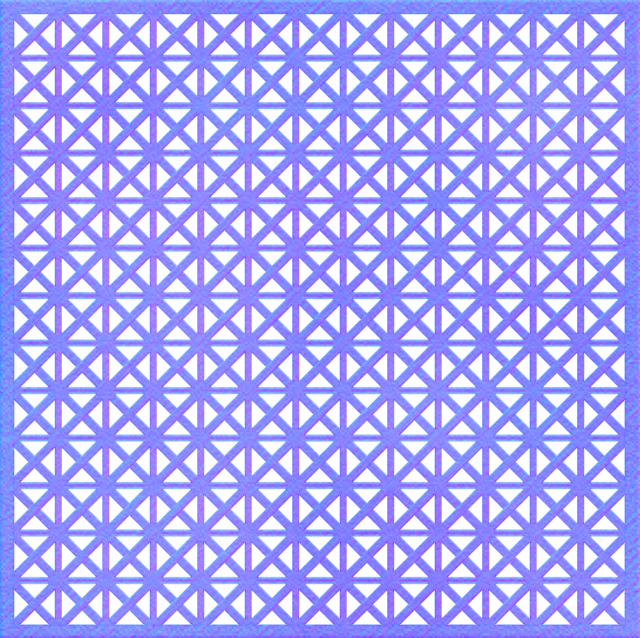
Reproduce this texture map procedurally as a WebGL 1 fragment shader.

```glsl
precision highp float;

uniform vec2 u_resolution;

#define CELLS 13.0
#define PITCH 0.0742
#define ORIGIN vec2(0.0169, 0.0156)
#define BAR_HALF 0.075
#define BRACE_HALF 0.094
#define HUB_RADIUS 0.2
#define BEVEL 0.34
#define ROUGHNESS 0.38
#define OPENING vec3(0.995, 0.995, 1.0)

float hash(vec2 p) {
  p = fract(p * vec2(0.1031, 0.1137));
  p += dot(p, p.yx + 33.33);
  return fract((p.x + p.y) * p.x * 7.31);
}

float noise(vec2 p) {
  vec2 i = floor(p);
  vec2 f = fract(p);
  f = f * f * (3.0 - 2.0 * f);
  return mix(mix(hash(i), hash(i + vec2(1.0, 0.0)), f.x),
             mix(hash(i + vec2(0.0, 1.0)), hash(i + 1.0), f.x), f.y);
}

// Hammered surface with strokes running up to the right
float surfaceHeight(vec2 g) {
  vec2 stroke = vec2(g.x + g.y, g.y - g.x);
  return noise(stroke * vec2(3.0, 9.0) + 40.0)
       + 0.5 * noise(g * 21.0 + 90.0);
}

vec2 surfaceSlope(vec2 g) {
  const float STEP = 0.03;
  float h = surfaceHeight(g);
  return vec2(h - surfaceHeight(g + vec2(STEP, 0.0)),
              h - surfaceHeight(g + vec2(0.0, STEP)));
}

// Signed offset from the nearest whole number
float centred(float x) {
  return fract(x + 0.5) - 0.5;
}

float cover(float dist, float pixel) {
  return clamp(0.5 - dist / pixel, 0.0, 1.0);
}

// Slope across a strip: flat in the middle, turned outward at both edges
float bevel(float offset, float halfWidth) {
  return sign(offset) * smoothstep(0.45, 1.0, abs(offset) / halfWidth);
}

void main() {
  vec2 p = gl_FragCoord.xy / u_resolution.x;
  float canvasHeight = u_resolution.y / u_resolution.x;
  vec2 g = (p - ORIGIN) / PITCH;
  float pixel = 1.0 / (u_resolution.x * PITCH);

  // Offsets from the bars and from the two diagonal braces
  vec2 q = vec2(centred(g.x), centred(g.y));
  float rising = centred(g.y - g.x) * 0.7071;
  float falling = centred(g.x + g.y) * 0.7071;

  float upright = abs(q.x) - BAR_HALF;
  float level = abs(q.y) - BAR_HALF;
  float riser = abs(rising) - BRACE_HALF;
  float faller = abs(falling) - BRACE_HALF;
  vec2 fromMiddle = abs(g - 0.5 * CELLS);
  float frame = 0.5 * CELLS - BAR_HALF - max(fromMiddle.x, fromMiddle.y);
  float solid = min(min(min(upright, level), min(riser, faller)), frame);

  // Slow drift in tilt across the sheet
  vec2 drift = vec2(noise(g * 0.45 + 7.0), noise(g * 0.45 + 31.0)) - 0.5;
  float side = g.x / CELLS - 0.5;

  // Level bars are grooved, uprights lean to one side
  float groove = cos(3.14159 * clamp(q.y / BAR_HALF, -1.0, 1.0));
  vec2 levelTilt = vec2(0.04, 0.1 - 0.32 * groove);
  float crown = 1.0 - abs(clamp(q.x / BAR_HALF, -1.0, 1.0));
  vec2 uprightTilt = vec2(0.2 * crown - 0.15 * side
                          + 0.22 * bevel(q.x, BAR_HALF), -0.08);

  // Braces carry bevelled edges and lengthwise streaks
  float streak = noise(vec2(rising * 45.0, (g.x + g.y) * 1.5) + 60.0) - 0.5;
  float fallEdge = bevel(falling, BRACE_HALF);
  vec2 fallTilt = vec2(0.08, 0.3) * max(fallEdge, 0.0)
                + vec2(0.06, 0.1) * min(fallEdge, 0.0);
  vec2 riseTilt = vec2(-0.5, 0.9) * (BEVEL * bevel(rising, BRACE_HALF)
                + 0.22 * streak);

  vec2 tilt = mix(levelTilt, uprightTilt, cover(upright, pixel));
  tilt = mix(tilt, fallTilt, cover(faller, pixel));
  tilt = mix(tilt, riseTilt, cover(riser, pixel));
  tilt *= smoothstep(0.6, 1.25, length(q) / HUB_RADIUS);

  // Border with turned outer edges
  vec2 outer = smoothstep(vec2(0.006), vec2(0.0), p) * -1.0
    + smoothstep(vec2(0.994, canvasHeight - 0.006),
                 vec2(1.0, canvasHeight), p);
  float inner = smoothstep(0.06, 0.0, abs(frame));
  vec2 borderTilt = 0.32 * outer + vec2(-0.04, 0.05) - 0.1 * inner;
  float onFrame = cover(frame, pixel);
  tilt = mix(tilt, borderTilt, onFrame);

  tilt += ROUGHNESS * (1.0 + 0.5 * onFrame) * surfaceSlope(g);
  tilt += 0.16 * drift;

  vec3 colour = vec3(0.525 + 0.5 * tilt.x, 0.515 + 0.5 * tilt.y, 1.0);

  // Dark pockets where braces meet bars around each hub
  vec2 a = abs(q);
  vec2 corner = vec2(min(a.x, a.y), max(a.x, a.y));
  vec2 pocket = vec2(BAR_HALF, BAR_HALF + 1.414 * BRACE_HALF);
  float dent = smoothstep(0.045, 0.0, length(corner - pocket));
  colour -= vec3(0.08, 0.16, 0.06) * dent * (1.0 - onFrame);

  colour = mix(OPENING, clamp(colour, 0.0, 1.0), cover(solid, pixel * 1.3));
  gl_FragColor = vec4(colour, 1.0);
}
```
